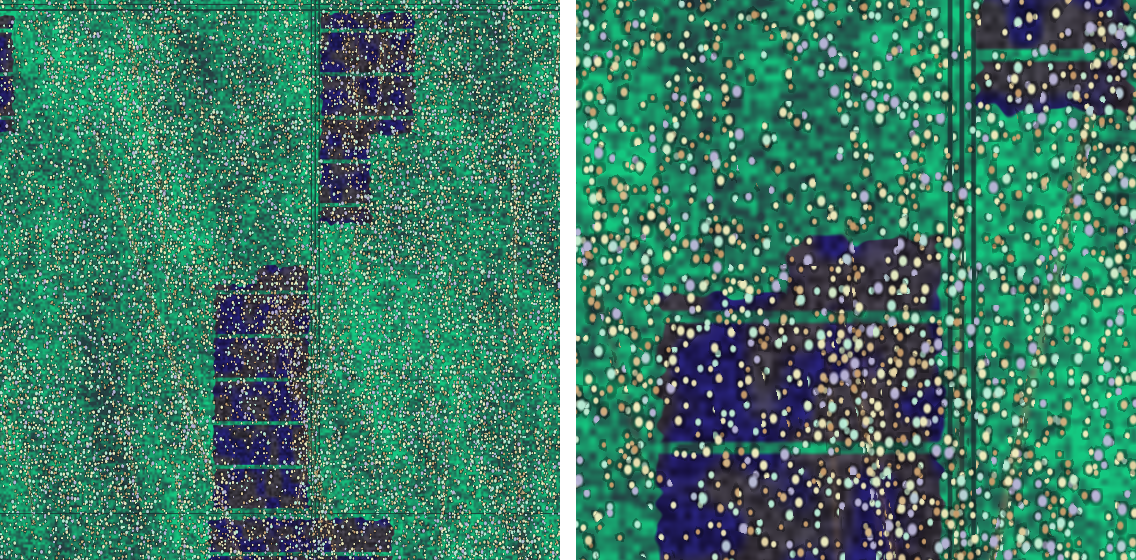
Left: the whole. Right: its middle third, enlarged.
A three.js fragment shader for this texture:

```glsl
// Weathered green foil: mottled emerald, ragged violet patches, ruled dark lines.
// Cellular noise scatters pale glints over it; line segments (scratches) raise
// the density of the glints, so that the scratches read as beaded streaks.
varying vec2 vUv;

const vec3 EMERALD = vec3(0.08, 0.78, 0.50);
const vec3 DEEP_TEAL = vec3(0.14, 0.25, 0.26);
const vec3 NAVY = vec3(0.12, 0.07, 0.36);
const vec3 UMBER = vec3(0.23, 0.18, 0.23);
const vec3 CREAM = vec3(0.97, 0.95, 0.76);
const vec3 OCHRE = vec3(0.80, 0.62, 0.42);
const vec3 MINT = vec3(0.74, 0.95, 0.86);
const vec3 LILAC = vec3(0.74, 0.72, 0.86);
const float PATCH_PERIOD = 0.0779;

vec2 hash2(vec2 p) {
  vec3 q = fract(p.xyx * vec3(0.1031, 0.1030, 0.0973));
  q += dot(q, q.yzx + 33.33);
  return fract((q.xx + q.yz) * q.zy);
}

float valueNoise(vec2 p) {
  vec2 i = floor(p), f = fract(p);
  f = f * f * (3.0 - 2.0 * f);
  float low = mix(hash2(i).x, hash2(i + vec2(1.0, 0.0)).x, f.x);
  float high = mix(hash2(i + vec2(0.0, 1.0)).x, hash2(i + 1.0).x, f.x);
  return mix(low, high, f.y);
}

// Nearest cell point: x = distance, yz = random identity of that cell
vec3 cellular(vec2 p) {
  vec2 cell = floor(p);
  vec3 nearest = vec3(9.0, 0.0, 0.0);
  for (int y = -1; y <= 1; y++) {
    for (int x = -1; x <= 1; x++) {
      vec2 c = cell + vec2(float(x), float(y));
      float d = length(c + 0.15 + 0.7 * hash2(c) - p);
      if (d < nearest.x) nearest = vec3(d, hash2(c + 417.0));
    }
  }
  return nearest;
}

float blob(vec2 p, vec2 centre, vec2 size) {
  vec2 q = (p - centre) / size;
  return exp(-dot(q, q));
}

float box(vec2 p, vec2 low, vec2 high) {
  vec2 d = min(p - low, high - p);
  return smoothstep(-0.001, 0.0015, min(d.x, d.y));
}

float rule(float x, float at, float width) {
  return 1.0 - smoothstep(width * 0.4, width, abs(x - at));
}

float scratch(vec2 p, vec2 a, vec2 b, float width) {
  vec2 ab = b - a;
  float t = clamp(dot(p - a, ab) / dot(ab, ab), 0.0, 1.0);
  return 1.0 - smoothstep(0.0, width, length(p - a - ab * t));
}

// Left scratches lean, right ones stand nearly upright
float scratches(vec2 p) {
  float s = 0.0;
  for (int i = 0; i < 48; i++) {
    vec2 centre = hash2(vec2(float(i), 7.0));
    vec2 r = hash2(vec2(float(i), 53.0));
    float lean = (r.x - 0.5) * 0.24 - 0.2 * (1.0 - smoothstep(0.3, 0.55, centre.x));
    vec2 reach = vec2(lean, 1.0) * (0.025 + 0.10 * r.y);
    s = max(s, (0.5 + 0.5 * r.x) * scratch(p, centre - reach, centre + reach, 0.006));
  }
  s = max(s, scratch(p, vec2(0.17, 0.76), vec2(0.43, 0.0), 0.009));
  s = max(s, scratch(p, vec2(0.22, 0.98), vec2(0.30, 0.62), 0.007));
  s = max(s, scratch(p, vec2(0.49, 0.48), vec2(0.60, 0.0), 0.007));
  s = max(s, scratch(p, vec2(0.64, 0.60), vec2(0.53, 0.10), 0.007));
  s = max(s, scratch(p, vec2(0.92, 0.72), vec2(0.92, 0.40), 0.008));
  return max(s, 0.6 * scratch(p, vec2(0.562, 0.55), vec2(0.56, 0.0), 0.007));
}

float patches(vec2 p) {
  vec2 q = p + 0.010 * (vec2(valueNoise(p * vec2(30.0, 150.0)), valueNoise(p * 110.0)) - 0.5);
  float m = box(q, vec2(0.382, 0.09), vec2(0.55, 0.49));
  m = max(m, box(q, vec2(0.46, 0.48), vec2(0.55, 0.525)));
  m = max(m, box(q, vec2(0.573, 0.76), vec2(0.74, 0.977)));
  m = max(m, box(q, vec2(0.573, 0.60), vec2(0.662, 0.77)));
  m = max(m, box(q, vec2(0.375, -0.1), vec2(0.70, 0.074)));
  m = max(m, box(q, vec2(-0.1, 0.765), vec2(0.024, 0.975)));
  float seam = abs(fract((p.y - 0.0885) / PATCH_PERIOD + 0.5) - 0.5) * PATCH_PERIOD;
  return m * smoothstep(0.002, 0.005, seam);
}

// One layer of glints, each with a dark rim
vec3 addGlints(vec3 ground, vec2 p, float density) {
  vec3 g = cellular(p);
  float lit = step(g.y, density);
  float radius = 0.36 + 0.2 * g.z;
  vec3 tint = mix(mix(OCHRE, CREAM, smoothstep(0.1, 0.45, g.z)), MINT, smoothstep(0.55, 0.75, g.z));
  tint = mix(tint, LILAC, smoothstep(0.82, 0.9, g.z));
  ground *= 1.0 - 0.3 * lit * smoothstep(0.85, 0.5, g.x);
  return mix(ground, tint, lit * 0.95 * smoothstep(radius, radius * 0.4, g.x));
}

void main() {
  vec2 p = vUv;
  vec2 leaning = vec2(p.x + 0.25 * p.y, p.y);
  // Broad light and shade, then fine woven grain
  float light = 0.54 + 0.4 * (valueNoise(leaning * vec2(16.0, 5.0)) - 0.5);
  light += 0.3 * (valueNoise(p * vec2(38.0, 30.0)) - 0.5);
  light += 0.28 * blob(p, vec2(0.17, 0.90), vec2(0.16, 0.14)) - 0.25 * blob(p, vec2(0.38, 0.91), vec2(0.10, 0.07));
  light -= 0.24 * blob(p, vec2(0.90, 0.90), vec2(0.18, 0.10)) + 0.22 * blob(p, vec2(0.19, 0.32), vec2(0.08, 0.22));
  float grain = valueNoise(p * vec2(230.0, 200.0)) + 0.5 * valueNoise(p * vec2(70.0, 240.0)) - 0.75;
  vec3 color = mix(DEEP_TEAL, EMERALD, clamp(light + 0.75 * grain, 0.0, 1.0));

  // Violet patches
  float violet = patches(p);
  vec3 dusk = mix(NAVY, UMBER, smoothstep(0.3, 0.65, valueNoise(p * vec2(45.0, 40.0))));
  color = mix(color, dusk * (1.0 + 0.7 * grain), 0.93 * violet);

  // Ruled lines
  float ruled = max(rule(p.x, 0.556, 0.002), max(rule(p.x, 0.563, 0.002), rule(p.x, 0.570, 0.002)));
  ruled = max(ruled, max(rule(p.y, 0.083, 0.002), max(rule(p.y, 0.982, 0.002), rule(p.y, 0.992, 0.002))));
  color = mix(color, DEEP_TEAL * 0.7, 0.75 * ruled);

  // Glints, thicker along scratches and in clumps
  float streak = scratches(p);
  float clump = valueNoise(leaning * vec2(22.0, 7.0) + 40.0) - 0.5;
  float density = 0.27 + 0.34 * clump + 0.08 * smoothstep(0.6, 0.95, p.x) + 0.5 * streak - 0.12 * ruled;
  color = mix(color, OCHRE, 0.3 * streak * streak);
  color = addGlints(color, p * vec2(205.0, 165.0), density);
  color = addGlints(color, p * vec2(145.0, 112.0) + 300.0, density * 0.85);
  gl_FragColor = vec4(color, 1.0);
}
```
